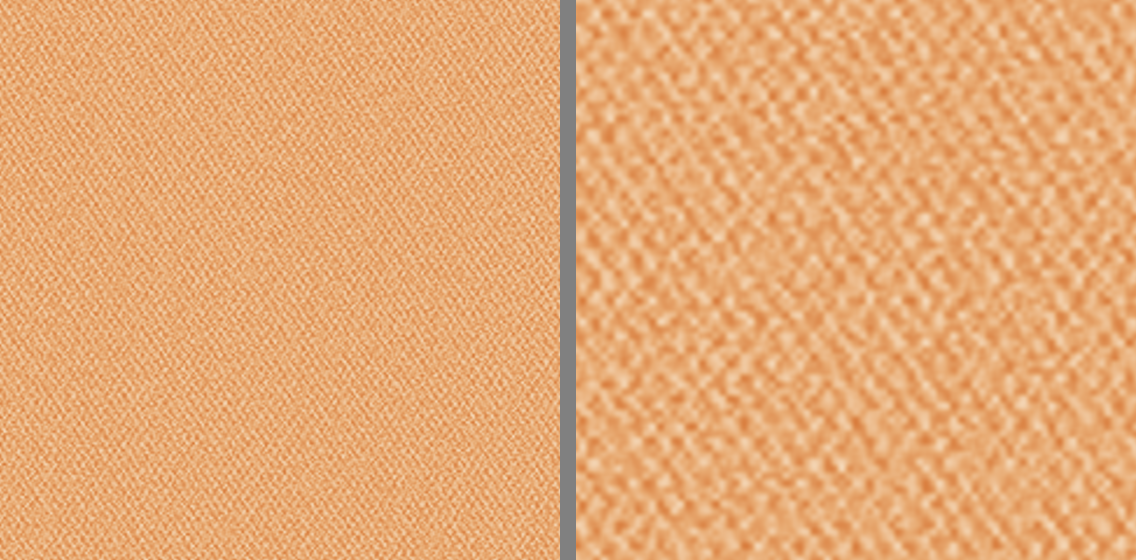
Left, the full canvas; right, a detail of the centre.
Write a Shadertoy shader that draws this texture.

```glsl
// Draws a fine apricot twill cloth with staggered threads and soft grain.
#define THREADS vec2(61.0, 41.0)   // weave periods across and up the canvas
#define WARP 0.12                  // irregularity of the threads, in periods
#define TWILL 0.225                // strength of the falling diagonal
#define CROSS 0.15                 // strength of the rising diagonal
#define GRAIN_CELLS 240.0          // grains across the canvas
#define GRAIN 0.8                  // strength of the grain
#define MEAN_TONE 0.51             // average place between dark and light
#define DARK vec3(0.87, 0.55, 0.31)
#define MIDDLE vec3(0.91, 0.67, 0.45)
#define LIGHT vec3(0.94, 0.78, 0.62)

const float TAU = 6.2831853;

float hash(vec2 p) {
    return fract(sin(dot(p, vec2(12.9898, 78.233))) * 43758.5453);
}

// Smooth value noise centred on zero
float noise(vec2 p) {
    vec2 cell = floor(p);
    vec2 f = fract(p);
    f = f * f * (3.0 - 2.0 * f);
    float low = mix(hash(cell), hash(cell + vec2(1.0, 0.0)), f.x);
    float high = mix(hash(cell + vec2(0.0, 1.0)), hash(cell + vec2(1.0, 1.0)), f.x);
    return mix(low, high, f.y) - 0.5;
}

// Two crossing diagonals form staggered bumps; the falling one dominates
float weave(vec2 uv) {
    vec2 wobble = vec2(noise(uv * 70.0), noise(uv * 70.0 + 71.0));
    vec2 thread = uv * THREADS + WARP * wobble;
    float falling = cos(TAU * (thread.x + thread.y));
    float rising = cos(TAU * (thread.x - thread.y));
    return TWILL * falling + CROSS * rising;
}

// Piecewise ramp through the three dye tones, extended past both ends
vec3 dye(float tone) {
    vec3 shade = tone < 0.5
        ? mix(DARK, MIDDLE, tone * 2.0)
        : mix(MIDDLE, LIGHT, tone * 2.0 - 1.0);
    return clamp(shade, 0.0, 1.0);
}

void mainImage(out vec4 fragColor, in vec2 fragCoord) {
    vec2 uv = fragCoord / iResolution.y;

    // Fine fibre grain over the weave, less its own broad average
    vec2 fibre = uv * GRAIN_CELLS + 13.0;
    float broad = 0.25 * (noise(fibre + vec2(1.5, 0.0)) + noise(fibre - vec2(1.5, 0.0))
                        + noise(fibre + vec2(0.0, 1.5)) + noise(fibre - vec2(0.0, 1.5)));
    float grain = GRAIN * (noise(fibre) - 0.5 * broad);

    float tone = MEAN_TONE + weave(uv) + grain;
    fragColor = vec4(dye(tone), 1.0);
}
```
